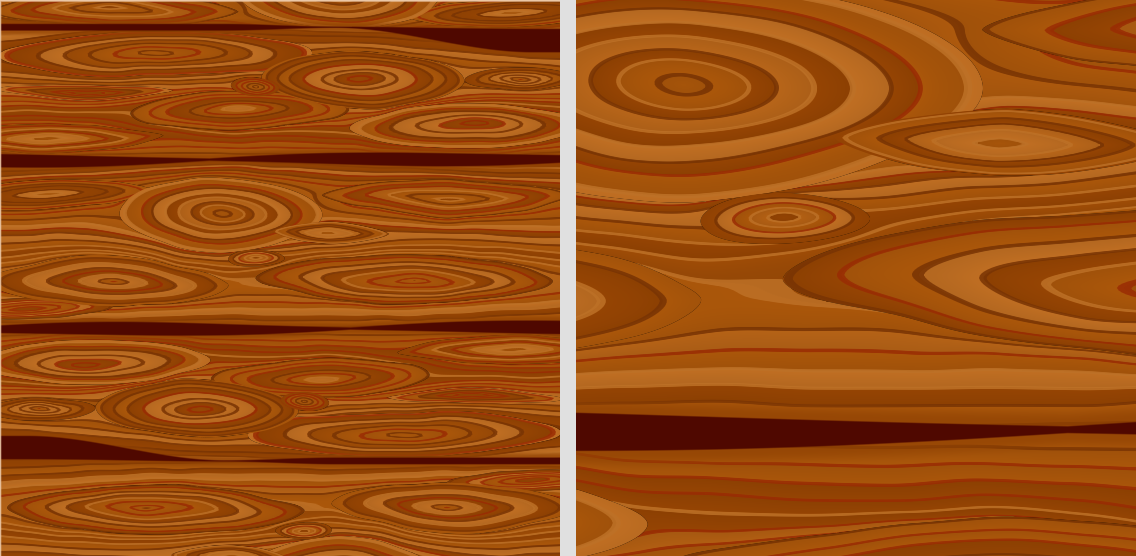
Left, the full canvas; right, a detail of the centre.
Write a Shadertoy shader that draws this texture.

```glsl
// Stacked wooden planks with lens-shaped knots, flowing grain and dark gaps between them.

float hash(vec2 p) {
    vec3 q = fract(p.xyx * 0.1031);
    q += dot(q, q.yzx + 33.33);
    return fract((q.x + q.y) * q.z);
}

float noise(vec2 p) {
    vec2 i = floor(p), f = fract(p);
    f = f * f * (3.0 - 2.0 * f);
    return mix(mix(hash(i), hash(i + vec2(1, 0)), f.x),
               mix(hash(i + vec2(0, 1)), hash(i + vec2(1, 1)), f.x), f.y);
}

// Knots of the two plank kinds: centre, then half width and half height
const vec4 narrowKnots[8] = vec4[8](
    vec4(0.15, 0.165, 0.15, 0.014), vec4(0.08, 0.248, 0.21, 0.026),
    vec4(0.93, 0.143, 0.10, 0.020), vec4(0.29, 0.098, 0.28, 0.038),
    vec4(0.84, 0.226, 0.21, 0.037), vec4(0.43, 0.200, 0.20, 0.036),
    vec4(0.65, 0.144, 0.18, 0.050), vec4(0.456, 0.156, 0.045, 0.018));
const vec4 wideKnots[8] = vec4[8](
    vec4(0.04, 0.553, 0.16, 0.020), vec4(0.09, 0.350, 0.19, 0.028),
    vec4(0.80, 0.356, 0.22, 0.036), vec4(0.20, 0.508, 0.22, 0.045),
    vec4(0.73, 0.503, 0.26, 0.045), vec4(0.40, 0.388, 0.18, 0.068),
    vec4(0.595, 0.423, 0.10, 0.020), vec4(0.47, 0.468, 0.05, 0.016));

vec3 woodTone(float band, float seed) {
    float h = hash(vec2(band + 50.0, seed));
    vec3 tone = mix(vec3(0.57, 0.26, 0.01), vec3(0.65, 0.33, 0.04), smoothstep(0.28, 0.36, h));
    return mix(tone, vec3(0.73, 0.42, 0.13), smoothstep(0.72, 0.80, h));
}

// Flat bands along t, parted by thin red, pale or brown lines
vec3 grain(float t, float seed) {
    float blur = clamp(fwidth(t), 0.001, 0.5);
    float band = floor(t), f = t - band;
    vec3 color = mix(woodTone(band, seed), woodTone(band + 1.0, seed),
                     smoothstep(1.0 - blur, 1.0, f));
    color *= 1.03 - 0.07 * f;
    float edge = floor(t + 0.5);
    float kind = hash(vec2(edge + 90.0, seed + 7.0));
    vec3 line = kind < 0.25 ? vec3(0.60, 0.17, 0.01)
              : kind < 0.55 ? vec3(0.74, 0.44, 0.15) : vec3(0.47, 0.20, 0.01);
    float lineMask = 1.0 - smoothstep(0.06, 0.06 + blur, abs(t - edge));
    return mix(color, line, 0.85 * lineMask);
}

// Centre heights of the upper two gaps
vec2 gapCentres(float x) {
    return vec2(0.049 + 0.024 * smoothstep(0.60, 0.95, x),
                0.289 - 0.004 * x + 0.002 * sin(9.0 * x));
}

// Signed distance to those gaps, negative inside
float gapDistance(vec2 p) {
    vec2 halfWidth = vec2(
        0.001 + 0.005 * (1.0 - smoothstep(0.40, 0.60, p.x)) + 0.020 * smoothstep(0.60, 0.95, p.x),
        0.002 + 0.010 * abs(cos(4.2 * p.x)));
    vec2 d = abs(p.y - gapCentres(p.x)) - halfWidth;
    return min(d.x, d.y);
}

void mainImage(out vec4 fragColor, in vec2 fragCoord) {
    vec2 uv = fragCoord / iResolution.xy;
    uv.y = 1.0 - uv.y;
    vec2 turned = vec2(1.0, 0.878) - uv;

    // Pick the plank; the lower ones are half-turned copies
    vec2 upper = gapCentres(uv.x), lower = 0.878 - gapCentres(turned.x);
    bool narrow = false;
    vec2 p = uv;
    if (uv.y < upper.x) p = vec2(1.0, 0.372) - uv;
    else if (uv.y < upper.y) narrow = true;
    else if (uv.y > lower.x) p = vec2(1.0, 1.419) - uv;
    else if (uv.y > lower.y) { narrow = true; p = turned; }

    // Gentle bends in the wood
    p += vec2(0.030, 0.012) * (vec2(noise(p * vec2(7, 18)), noise(p * vec2(6, 14) + 31.0)) - 0.5);
    p.y += 0.004 * (noise(p * vec2(19, 40)) - 0.5);

    // Grain parts around every knot, while rings fill its inside
    float flow = p.y;
    vec3 rings = vec3(0);
    float ringMask = 0.0;
    for (int i = 0; i < 8; i++) {
        vec4 knot = wideKnots[i];
        if (narrow) knot = narrowKnots[i];
        float seed = float(i) + (narrow ? 11.0 : 31.0);
        vec2 local = (p - knot.xy) / knot.zw;
        local.y += 0.3 * (hash(vec2(seed, 3.0)) - 0.5) * local.x;
        float power = mix(1.4, 2.1, hash(vec2(seed, 5.0)));
        float r = pow(dot(pow(abs(local) + 0.0001, vec2(power)), vec2(1)), 1.0 / power);
        flow -= knot.w * local.y / pow(max(r, 1.0), 3.0);
        float ringT = r * (3.5 + 70.0 * knot.w) + 0.5 * noise(vec2(r * 6.0, seed));
        float inside = 1.0 - smoothstep(-0.5, 0.5, (r - 1.0) / clamp(fwidth(r), 0.001, 0.2));
        rings = mix(rings, grain(ringT, seed), inside);
        ringMask = max(ringMask, inside);
    }
    float flowT = flow * 75.0 + 1.2 * noise(vec2(flow * 40.0, 2.0));
    vec3 color = mix(grain(flowT, narrow ? 3.0 : 9.0), rings, ringMask);

    // Dark gaps with a shaded rim
    float gap = min(gapDistance(uv), gapDistance(turned));
    float pixel = 1.0 / iResolution.y;
    color = mix(vec3(0.57, 0.26, 0.01), color, 0.3 + 0.7 * smoothstep(0.002, 0.012, gap));
    color = mix(vec3(0.31, 0.03, 0.0), color, smoothstep(-pixel, pixel, gap));

    // Pale top and left border
    float border = min(uv.x - 0.002, uv.y - 0.003);
    color = mix(vec3(0.92, 0.78, 0.65), color, smoothstep(-pixel, pixel, border));
    fragColor = vec4(color, 1.0);
}
```
